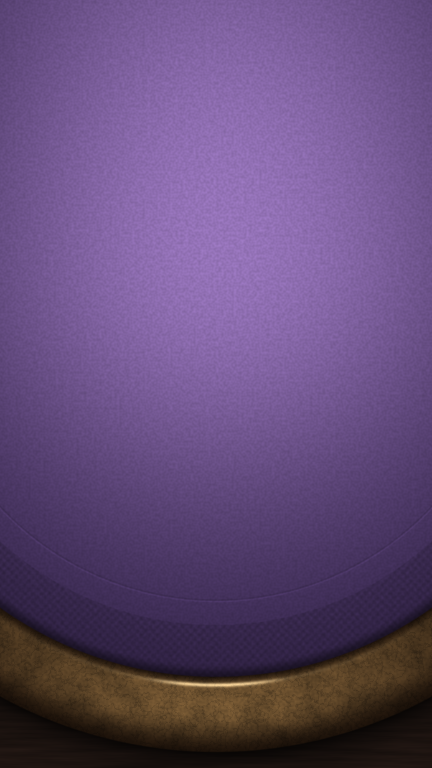
Write a Shadertoy shader that draws this background.

```glsl
// A softly lit purple felt table seen from above, bounded by a curved leather
// rim over dark wood. Concentric circles place the seam, woven border and rim;
// gradient noise supplies the felt grain, leather creases and wood fibres.

// Layout, in canvas widths from the lower left
const vec2  TABLE_CENTRE = vec2(0.5, 1.072);
const float SEAM_RADIUS = 0.683;
const float BORDER_RADIUS = 0.741;
const float RIM_INNER = 0.861;
const float RIM_OUTER = 1.035;
const vec2  GLOW_CENTRE = vec2(0.52, 1.222);
const float GLOW_SIDE = 2.0;
const float GLOW_ABOVE = 0.86;
const float GLOW_BELOW = 1.95;

// Materials
const vec3 FELT_LIT = vec3(0.585, 0.452, 0.725);
const vec3 FELT_SHADE = vec3(0.150, 0.100, 0.230);
const vec3 LEATHER_LIT = vec3(0.430, 0.320, 0.185);
const vec3 LEATHER_SHADE = vec3(0.105, 0.065, 0.035);
const vec3 WOOD = vec3(0.115, 0.078, 0.064);
const vec3 SHINE = vec3(0.95, 0.88, 0.70);
const float GRAIN_SCALE = 170.0;
const float GRAIN_STRENGTH = 0.10;
const float WEAVE_SCALE = 52.0;

vec2 hashGradient(vec2 cell) {
    vec3 h = fract(cell.xyx * vec3(0.1031, 0.1030, 0.0973));
    h += dot(h, h.yzx + 33.33);
    float angle = 6.2832 * fract((h.x + h.y) * h.z);
    return vec2(cos(angle), sin(angle));
}

float gradientNoise(vec2 p) {
    vec2 i = floor(p), f = fract(p);
    vec2 u = f * f * f * (f * (f * 6.0 - 15.0) + 10.0);
    vec2 e = vec2(1.0, 0.0);
    float low = mix(dot(hashGradient(i), f),
                    dot(hashGradient(i + e), f - e), u.x);
    float high = mix(dot(hashGradient(i + e.yx), f - e.yx),
                     dot(hashGradient(i + 1.0), f - 1.0), u.x);
    return mix(low, high, u.y);
}

float fractalNoise(vec2 p) {
    float sum = 0.0, weight = 0.6;
    for (int octave = 0; octave < 4; octave++) {
        sum += weight * gradientNoise(p);
        p = mat2(1.6, 1.2, -1.2, 1.6) * p + 7.3;
        weight *= 0.55;
    }
    return sum;
}

float line(float distanceToLine, float width) {
    return exp(-pow(distanceToLine / width, 2.0));
}

vec3 feltColour(vec2 p, float radius, float pixel) {
    // Broad glow, falling faster towards the player
    vec2 d = p - GLOW_CENTRE;
    float fall = d.y > 0.0 ? GLOW_ABOVE : GLOW_BELOW;
    float glow = exp(-GLOW_SIDE * d.x * d.x - fall * d.y * d.y);
    vec3 colour = mix(FELT_SHADE, FELT_LIT, glow);

    // Woven border with staggered dots
    float border = smoothstep(-pixel, pixel, radius - BORDER_RADIUS);
    vec2 weave = 6.2832 * WEAVE_SCALE * p;
    float dots = cos(weave.x) * cos(weave.y);
    colour *= 1.0 - border * (0.12 + 0.07 * dots);

    // Pressed seam and contact shadow
    float seamWidth = max(0.002, pixel * 0.7);
    colour *= 1.0 - 0.10 * line(radius - SEAM_RADIUS, seamWidth);
    colour *= 1.0 + 0.12 * line(radius - SEAM_RADIUS - 0.004, seamWidth);
    colour *= 1.0 - 0.45 * smoothstep(-0.03, 0.0, radius - RIM_INNER);

    float grain = gradientNoise(p * GRAIN_SCALE)
                + 0.5 * gradientNoise(p * GRAIN_SCALE * 0.47 + 19.0);
    return colour * (1.0 + GRAIN_STRENGTH * grain);
}

vec3 leatherColour(vec2 p, float radius) {
    // Rounded cross section, dimming towards both sides
    float across = (radius - RIM_INNER) / (RIM_OUTER - RIM_INNER);
    float side = p.x - 0.5;
    float body = smoothstep(-0.03, 0.16, across) * (1.0 - smoothstep(0.50, 1.03, across));
    float light = body * exp(-2.6 * side * side);
    float mottling = fractalNoise(p * 16.0);
    float creases = 1.0 - smoothstep(0.0, 0.12, abs(fractalNoise(p * 42.0 + 5.0)));
    vec3 colour = mix(LEATHER_SHADE, LEATHER_LIT, light);
    colour *= 1.0 + 0.35 * mottling - 0.13 * creases + 0.15 * gradientNoise(p * 140.0);

    // Polished streak along the inner lip
    float lip = line(radius - 0.880, 0.0045);
    colour += SHINE * lip * (0.10 * exp(-8.0 * side * side) + 0.52 * exp(-pow(side / 0.13, 4.0)));
    return colour;
}

vec3 woodColour(vec2 p, float radius) {
    float fibres = fractalNoise(p * vec2(5.0, 85.0));
    float bands = fractalNoise(p * vec2(2.0, 22.0) + 11.0);
    float shadow = 1.0 - 0.72 * exp(-(radius - RIM_OUTER) / 0.035);
    return WOOD * shadow * (1.0 + 0.45 * fibres + 0.35 * bands);
}

void mainImage(out vec4 fragColor, in vec2 fragCoord) {
    vec2 p = fragCoord / iResolution.x;
    float pixel = 1.0 / iResolution.x;
    float radius = length(p - TABLE_CENTRE);

    // Stack felt, leather and wood outward; the top stays open felt
    float below = step(p.y, TABLE_CENTRE.y);
    float inRim = below * smoothstep(-pixel, pixel, radius - RIM_INNER);
    float inWood = below * smoothstep(-pixel, pixel, radius - RIM_OUTER);
    vec3 colour = feltColour(p, mix(0.0, radius, below), pixel);
    colour = mix(colour, leatherColour(p, radius), inRim);
    colour = mix(colour, woodColour(p, max(radius, RIM_OUTER)), inWood);
    fragColor = vec4(clamp(colour, 0.0, 1.0), 1.0);
}
```
